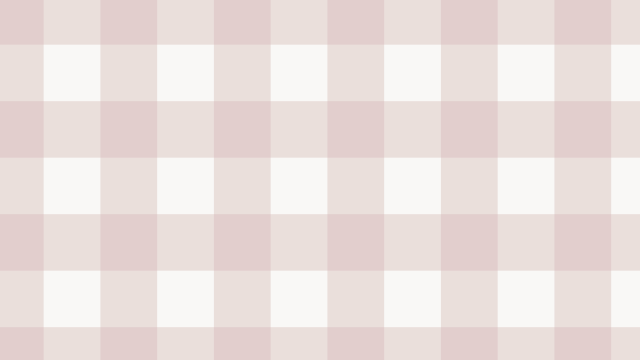
This pattern is drawn by a Shadertoy shader. Its source:

```glsl
const vec2 PERIOD = vec2(0.3153, 0.3139);       // repeat size, in canvas heights
const vec2 BAND_CENTER = vec2(0.3577, 0.3266);  // middle of one band on each axis
const float BAND_SHARE = 0.5;                   // part of each repeat that is tinted
const vec3 GROUND = vec3(0.976, 0.972, 0.966);
const vec3 SINGLE_BAND = vec3(0.918, 0.873, 0.859);
const vec3 CROSSING = vec3(0.886, 0.808, 0.804);

// Coverage of the vertical (x) and horizontal (y) bands
vec2 bandCoverage(vec2 p, float pixel) {
    vec2 fromCenter = abs(fract((p - BAND_CENTER) / PERIOD + 0.5) - 0.5);
    vec2 inside = (0.5 * BAND_SHARE - fromCenter) * PERIOD;
    return clamp(inside / pixel + 0.5, 0.0, 1.0);
}

void mainImage(out vec4 fragColor, in vec2 fragCoord) {
    vec2 p = fragCoord / iResolution.y;
    vec2 band = bandCoverage(p, 1.0 / iResolution.y);

    // Blend each row type across, then blend the rows
    vec3 plainRow = mix(GROUND, SINGLE_BAND, band.x);
    vec3 tintedRow = mix(SINGLE_BAND, CROSSING, band.x);
    fragColor = vec4(mix(plainRow, tintedRow, band.y), 1.0);
}
```
